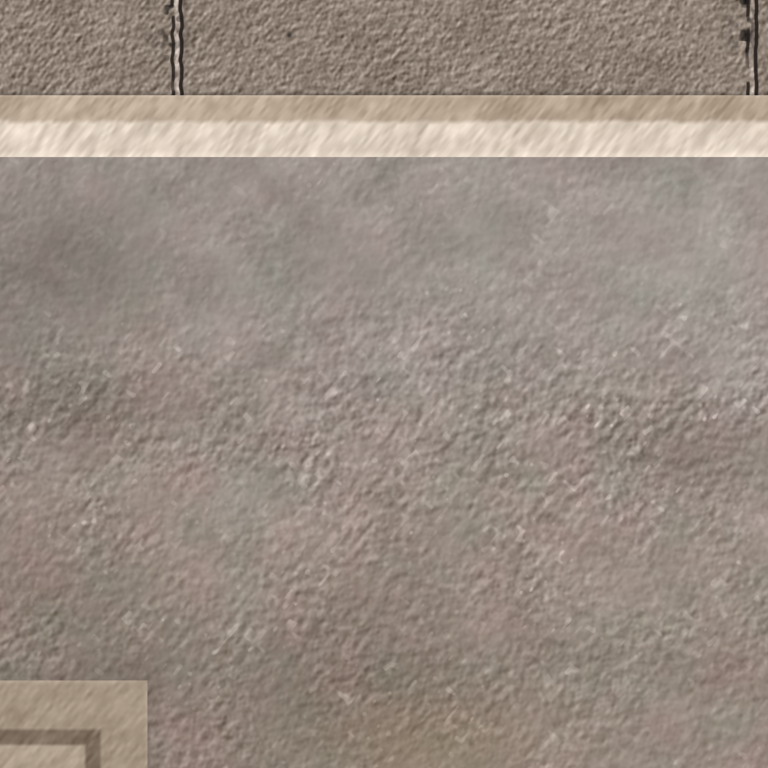
Give the GLSL for this texture, as a WebGL 2 fragment shader.

```glsl
#version 300 es
precision highp float;
// Weathered stone wall: a stained plaster field below a bright bevelled ledge,
// rough blocks with dark joints above it, and a moulded panel in the low corner.
// Layered value noise gives stains, slanted speckle and embossed relief.
uniform vec2 u_resolution;
out vec4 outColor;

const float LEDGE_TOP = 0.876;
const float LEDGE_FOLD = 0.842;
const float LEDGE_BOTTOM = 0.7955;
const vec2 JOINTS = vec2(0.231, 0.980);
const vec2 PANEL_CORNER = vec2(0.192, 0.114);
const vec2 GROOVE_OUTER = vec2(0.131, 0.050);
const vec2 GROOVE_INNER = vec2(0.111, 0.030);
const vec3 WALL_COOL = vec3(0.598, 0.560, 0.535);
const vec3 WALL_WARM = vec3(0.583, 0.530, 0.490);
const vec3 BLOCK_COLOR = vec3(0.550, 0.497, 0.452);
const vec3 LEDGE_SHADE = vec3(0.725, 0.655, 0.580);
const vec3 LEDGE_LIGHT = vec3(0.860, 0.803, 0.740);
const vec3 PANEL_COLOR = vec3(0.640, 0.575, 0.505);
const vec3 GROOVE_COLOR = vec3(0.465, 0.405, 0.350);
const vec3 JOINT_COLOR = vec3(0.140, 0.120, 0.110);

float hash(vec2 p) {
  return fract(sin(dot(p, vec2(127.1, 311.7))) * 43758.5453);
}

float noise(vec2 p) {
  vec2 cell = floor(p), f = fract(p);
  f = f * f * (3.0 - 2.0 * f);
  float low = mix(hash(cell), hash(cell + vec2(1, 0)), f.x);
  float high = mix(hash(cell + vec2(0, 1)), hash(cell + vec2(1, 1)), f.x);
  return mix(low, high, f.y);
}

float fbm(vec2 p) {
  float sum = 0.0, amp = 0.5;
  for (int i = 0; i < 5; i++) {
    sum += amp * noise(p);
    p = mat2(1.6, 1.2, -1.2, 1.6) * p + 7.3;
    amp *= 0.5;
  }
  return sum / 0.97;
}

// Soft round stain
float blob(vec2 p, vec2 center, vec2 radius) {
  vec2 d = (p - center) / radius;
  return exp(-dot(d, d));
}

// Frequencies along and across a direction rising to the right
vec2 slant(vec2 p, vec2 freq) {
  return vec2(0.64 * p.x + 0.77 * p.y, 0.64 * p.y - 0.77 * p.x) * freq;
}

// Zero-mean speckle from noise differences in two turned lattices
float speckle(vec2 p, float scale) {
  vec2 a = slant(p, vec2(0.8, 1.25) * scale);
  vec2 b = vec2(0.91 * p.x + 0.41 * p.y, 0.91 * p.y - 0.41 * p.x) * scale * 1.15 + 17.0;
  return noise(a) - noise(a + vec2(0.35, 1.1)) + 0.7 * (noise(b) - noise(b + vec2(-0.6, 0.9)));
}

vec3 wall(vec2 p) {
  float cloud = fbm(p * 6.0 + 3.0) - 0.5;
  float mottle = fbm(p * 28.0) - 0.5;
  vec3 color = mix(WALL_WARM, WALL_COOL, smoothstep(0.15, 0.7, p.y + 0.3 * cloud));
  float stain = 0.085 * blob(p, vec2(0.10, 0.66), vec2(0.07, 0.07))
    + 0.07 * blob(p, vec2(0.09, 0.47), vec2(0.11, 0.05))
    + 0.05 * blob(p, vec2(0.0, 0.60), vec2(0.07, 0.16))
    + 0.06 * blob(p, vec2(0.90, 0.41), vec2(0.13, 0.05))
    + 0.03 * blob(p, vec2(0.32, 0.42), vec2(0.08, 0.05))
    + 0.04 * blob(p, vec2(0.08, 0.22), vec2(0.12, 0.09))
    + 0.055 * blob(p, vec2(0.46, 0.10), vec2(0.20, 0.12));
  float glow = 0.035 * blob(p, vec2(0.95, 0.68), vec2(0.22, 0.14))
    + 0.02 * blob(p, vec2(0.25, 0.32), vec2(0.16, 0.12))
    + 0.02 * blob(p, vec2(0.75, 0.25), vec2(0.20, 0.10));
  color += glow - stain * (1.0 + 3.0 * mottle) + 0.04 * cloud + 0.11 * mottle;
  // Rosy and olive patches
  color += vec3(0.05, -0.01, 0.01) * (fbm(p * 16.0 + 40.0) - 0.5);
  color -= vec3(0.0, 0.005, 0.03) * blob(p, vec2(0.56, 0.03), vec2(0.13, 0.06));
  // Grain is coarsest in a band below the middle and fades in patches
  float rough = 0.038 + 0.035 * smoothstep(0.65, 0.45, p.y + 0.2 * cloud - 0.12 * p.x);
  rough += 0.035 * blob(p, vec2(0.70, 0.43), vec2(0.45, 0.08));
  rough *= 0.55 + 0.9 * noise(p * 17.0 + 8.0);
  color += rough * (speckle(p, 120.0) + 0.6 * speckle(p + 3.0, 205.0));
  float fleck = smoothstep(0.74, 0.95, noise(slant(p, vec2(95.0, 125.0)) + 9.0));
  color += 1.6 * rough * fleck * noise(p * 26.0 + 2.0);
  // Contact shadow beside the panel
  vec2 gap = max(p - PANEL_CORNER, 0.0);
  return color * (1.0 - 0.13 * exp(-length(gap) * 45.0));
}

vec3 blocks(vec2 p) {
  float relief = speckle(p, 165.0) + 0.8 * speckle(p + 2.0, 250.0);
  vec3 color = BLOCK_COLOR + 0.125 * relief + 0.10 * (fbm(p * 22.0) - 0.5);
  for (int i = 0; i < 2; i++) {
    float d = p.x - JOINTS[i] - 0.003 * (noise(vec2(p.y * 90.0, float(i) * 9.0)) - 0.5);
    // Broken edges, then two thin cracks with a pale rim between them
    float chips = smoothstep(0.45, 0.75, noise(p * 120.0)) * exp(-abs(d + 0.009) * 85.0);
    color *= 1.0 - 0.8 * chips * smoothstep(0.90, 0.96, p.y);
    color += 0.30 * exp(-pow(d / 0.0035, 2.0)) * noise(p * 110.0 + 4.0);
    float left = smoothstep(0.0034, 0.0008, abs(d + 0.006)) * smoothstep(0.2, 0.5, noise(p * 70.0));
    float right = smoothstep(0.0036, 0.001, abs(d - 0.005));
    color = mix(color, JOINT_COLOR, max(0.85 * left, 0.9 * right));
  }
  float pit = length(p - vec2(0.376, 0.954)) + 0.004 * noise(p * 150.0);
  color = mix(color, JOINT_COLOR, 0.75 * smoothstep(0.009, 0.003, pit));
  return color * (1.0 - 0.2 * smoothstep(0.006, 0.0, p.y - LEDGE_TOP));
}

vec3 ledge(vec2 p, float aa) {
  float streak = noise(vec2(p.x * 120.0 - p.y * 65.0, p.y * 30.0)) - 0.5;
  float fine = noise(slant(p, vec2(75.0, 250.0))) - 0.5;
  float broad = fbm(vec2(p.x * 22.0, p.y * 30.0)) - 0.5;
  float fold = smoothstep(0.003 + aa, -0.003 - aa, p.y - LEDGE_FOLD + 0.005 * streak);
  vec3 color = mix(LEDGE_SHADE, LEDGE_LIGHT, fold);
  color += mix(0.04, 0.13, fold) * streak + 0.11 * fine + 0.14 * broad;
  color -= 0.07 * (1.0 - fold) * smoothstep(0.25, 1.0, p.x) * noise(slant(p, vec2(45.0, 130.0)));
  color += 0.05 * smoothstep(0.005, 0.0, abs(p.y - LEDGE_TOP));
  return color + 0.06 * smoothstep(0.010, 0.0, p.y - LEDGE_BOTTOM);
}

// Coverage of the rectangle reaching from the origin to a corner
float cornerBox(vec2 p, vec2 corner, float aa) {
  vec2 d = p - corner;
  return smoothstep(aa, -aa, max(d.x, d.y));
}

vec3 panel(vec2 p, float aa) {
  float soft = aa + 0.002;
  float groove = cornerBox(p, GROOVE_OUTER, soft) - cornerBox(p, GROOVE_INNER, soft);
  vec3 color = mix(PANEL_COLOR, GROOVE_COLOR, 0.9 * groove);
  color += 0.05 * cornerBox(p, GROOVE_INNER, soft);
  vec2 inset = PANEL_CORNER - p;
  color += 0.04 * smoothstep(0.007, 0.0, min(inset.x, inset.y));
  float scratch = noise(slant(p, vec2(60.0, 210.0))) - 0.5;
  return color + 0.10 * scratch + 0.025 * speckle(p, 170.0) + 0.06 * (fbm(p * 25.0) - 0.5);
}

void main() {
  vec2 p = gl_FragCoord.xy / u_resolution;
  float aa = 0.8 / u_resolution.y;
  vec3 color = mix(wall(p), panel(p, aa), cornerBox(p, PANEL_CORNER, aa));
  color = mix(color, ledge(p, aa), smoothstep(-aa, aa, p.y - LEDGE_BOTTOM));
  color = mix(color, blocks(p), smoothstep(-aa, aa, p.y - LEDGE_TOP));
  outColor = vec4(clamp(color, 0.0, 1.0), 1.0);
}
```
